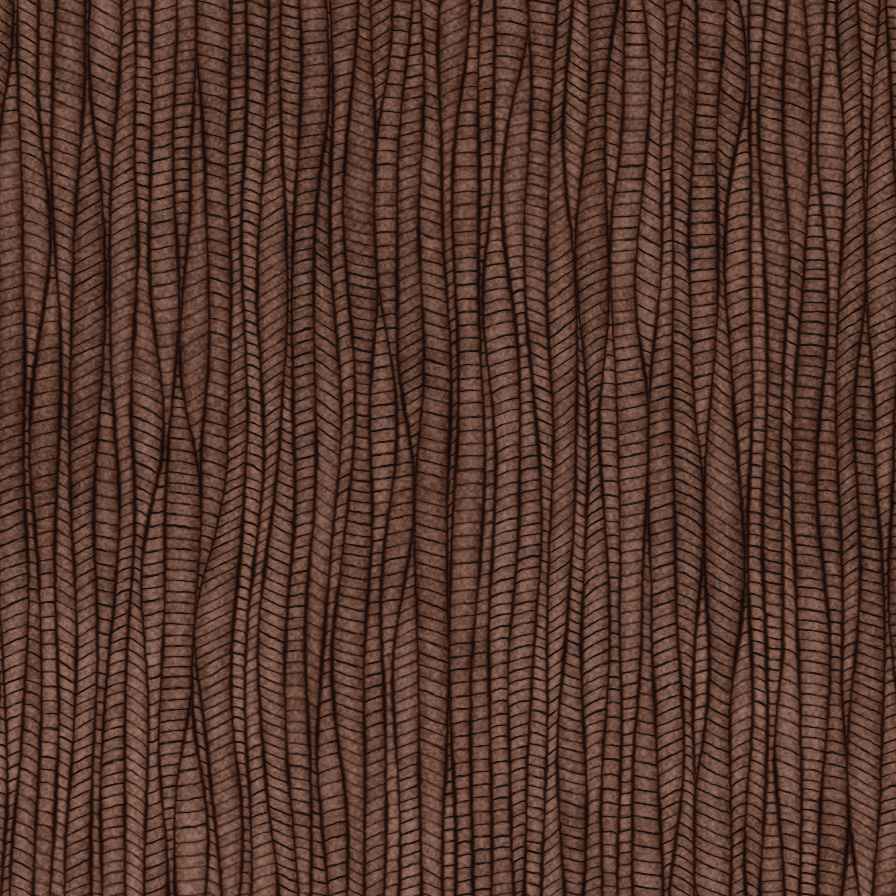
Reproduce this texture procedurally as a Shadertoy shader.

```glsl
#define CORDS 49.0         // cords per canvas height
#define WANDER 0.33        // sideways drift of a cord, in cords
#define LIFT_RANGE 1.30    // how strongly cords cover each other
#define RIBS 72.0          // cross cuts per canvas height
#define RIB_SLOPE 0.72     // steepest tilt of the cuts
#define RIB_WIDTH 0.00095  // half width of a cut
#define GROOVE 0.0036      // soft width of the gap beside a cord
#define GRAIN 0.46         // strength of the suede nap
#define PATCHES 0.20       // strength of the uneven dye

float hash(vec2 p) {
    vec3 q = fract(vec3(p.xyx) * 0.1031);
    q += dot(q, q.yzx + 33.33);
    return fract((q.x + q.y) * q.z);
}

float noise(vec2 p) {
    vec2 cell = floor(p), f = fract(p);
    f = f * f * (3.0 - 2.0 * f);
    return mix(mix(hash(cell), hash(cell + vec2(1, 0)), f.x),
               mix(hash(cell + vec2(0, 1)), hash(cell + vec2(1, 1)), f.x), f.y);
}

// Smooth random value that changes along one cord
float drift(float id, float t) {
    float start = floor(t), f = fract(t);
    f = f * f * (3.0 - 2.0 * f);
    return mix(hash(vec2(id, start)), hash(vec2(id, start + 1.0)), f);
}

// Centre (x) and height (y) of a cord, in cord units
vec2 cordAt(float id, float y) {
    float phase = hash(vec2(id, 71.0));
    float sway = 2.0 * drift(id + 200.0, y * 4.2 + phase) - 1.0;
    float lift = drift(id + 400.0, y * 5.4 + 3.0 * phase);
    return vec2(id + 0.5 + WANDER * sway, LIFT_RANGE * lift);
}

// Leather colour from deep shade (0) to lit nap (1)
vec3 leather(float tone) {
    vec3 c = mix(vec3(0.07, 0.038, 0.032), vec3(0.20, 0.10, 0.08), smoothstep(0.0, 0.3, tone));
    c = mix(c, vec3(0.31, 0.18, 0.13), clamp((tone - 0.3) / 0.2, 0.0, 1.0));
    c = mix(c, vec3(0.40, 0.27, 0.225), clamp((tone - 0.5) / 0.2, 0.0, 1.0));
    return mix(c, vec3(0.58, 0.43, 0.37), clamp((tone - 0.7) / 0.35, 0.0, 1.0));
}

void mainImage(out vec4 fragColor, in vec2 fragCoord) {
    vec2 uv = fragCoord / iResolution.y;
    float pixel = 1.0 / iResolution.y;
    float bend = 0.022 * (noise(uv * vec2(4.0, 4.0) + 7.0) - 0.5);
    float fray = 0.0011 * (noise(uv * vec2(110.0, 150.0) + 5.0) - 0.5);
    float x = (uv.x + bend + fray) * CORDS + 20.0;

    // Topmost cord at this point
    float id = 0.0, best = 1e5;
    vec2 cord = vec2(0.0);
    for (int k = -3; k <= 3; k++) {
        float other = floor(x) + float(k);
        vec2 c = cordAt(other, uv.y);
        float cost = (x - c.x) * (x - c.x) - c.y;
        if (cost < best) { best = cost; id = other; cord = c; }
    }

    // Its visible borders against the neighbours
    float left = cord.x - 3.0, right = cord.x + 3.0;
    for (int k = -3; k <= 3; k++) {
        if (k == 0) continue;
        vec2 c = cordAt(id + float(k), uv.y);
        float border = 0.5 * (cord.x + c.x) + 0.5 * (cord.y - c.y) / (c.x - cord.x);
        if (k < 0) left = max(left, border);
        else right = min(right, border);
    }
    float width = max(right - left, 0.001);
    float across = 2.0 * (x - left) / width - 1.0;
    float edge = min(x - left, right - x) / CORDS;

    // Tilted, bowed cross cuts of uneven depth
    float lean = hash(vec2(id, 11.0)) < 0.85 ? 2.0 * mod(id, 2.0) - 1.0 : 0.0;
    float slope = RIB_SLOPE * (0.55 * lean + 0.9 * (drift(id + 600.0, uv.y * 2.0) - 0.5));
    float bow = 0.003 * (hash(vec2(id, 23.0)) - 0.35);
    float pitch = RIBS * mix(0.88, 1.18, hash(vec2(id, 37.0)));
    float wobble = 0.0040 * (noise(vec2(id * 5.3, uv.y * 45.0)) - 0.5)
                 + 0.0012 * (noise(uv * 170.0) - 0.5);
    float ribY = uv.y + slope * (x - cord.x) / CORDS + bow * across * across + wobble;
    float rib = ribY * pitch + 9.0 * hash(vec2(id, 53.0));
    float ribDistance = abs(fract(rib) - 0.5) / pitch;
    float ribId = hash(vec2(id, floor(rib) + 90.0));
    float ribWidth = RIB_WIDTH * mix(0.65, 1.3, ribId);
    float soft = max(0.0005, 0.5 * pixel);
    float cut = 1.0 - smoothstep(ribWidth - soft, ribWidth + soft, ribDistance);
    float depth = 0.6 * noise(vec2(id * 3.7, uv.y * 9.0)) + 0.4 * noise(uv * 5.0 + 17.0);
    cut *= mix(0.35, 1.0, smoothstep(0.2, 0.55, depth));
    cut *= mix(0.5, 1.0, smoothstep(0.15, 0.5, noise(uv * 140.0 + 41.0)));

    // Rounded body with crisp nap and patchy dye
    float body = 1.0 - across * across;
    float nap = 0.5 * noise(uv * 270.0) + 0.5 * noise(uv * vec2(440.0, 490.0) + 31.0) - 0.5;
    float patchTone = 0.6 * noise(uv * vec2(8.0, 4.0) + 3.0) + 0.4 * noise(uv * vec2(26.0, 15.0)) - 0.5;
    float cordTone = drift(id + 800.0, uv.y * 4.0) - 0.5;
    float scaleTone = hash(vec2(id, floor(rib + 0.5))) - 0.5;
    float tone = 0.45 + 0.36 * body + GRAIN * nap + PATCHES * patchTone;
    tone += 0.14 * cordTone + 0.07 * scaleTone + 0.10 * (0.45 - uv.y) - 0.04 * across;
    tone *= mix(0.72, 1.0, smoothstep(0.2, 0.75, width));
    tone *= mix(0.76, 1.0, smoothstep(0.0, 0.0032, ribDistance));

    // Dark gaps between cords, open in places and tight in others
    float gap = noise(vec2(uv.x * 60.0, uv.y * 22.0) + 13.0);
    float groove = smoothstep(-0.0004, GROOVE * mix(0.5, 1.35, gap), edge);
    tone *= mix(mix(0.38, 0.08, gap), 1.0, groove);

    vec3 color = leather(clamp(tone, 0.0, 1.05));
    vec3 cutColor = mix(vec3(0.09, 0.05, 0.04), vec3(0.06, 0.055, 0.055), noise(uv * 3.0));
    color = mix(color, cutColor, 0.93 * cut);
    fragColor = vec4(color, 1.0);
}
```
